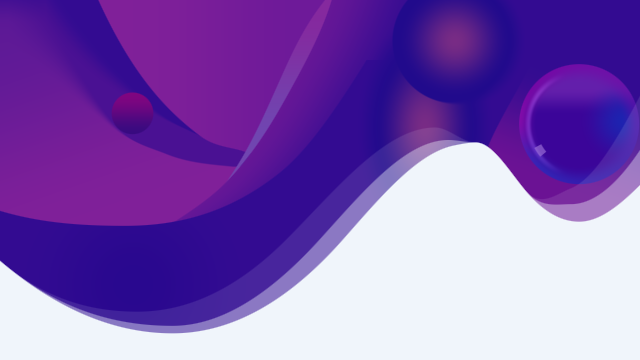
Give the GLSL for this background, as a Shadertoy shader.

```glsl
const vec3 PAPER = vec3(0.94, 0.96, 0.985);
const vec3 INDIGO = vec3(0.20, 0.045, 0.57);
const vec3 NAVY = vec3(0.13, 0.04, 0.55);
const vec3 PURPLE = vec3(0.37, 0.10, 0.59);
const vec3 MAGENTA = vec3(0.50, 0.125, 0.60);
const vec3 ROSE = vec3(0.47, 0.17, 0.52);

// Antialiased coverage of the side where d is positive
float cover(float d) {
    return clamp(0.5 + d / max(fwidth(d), 1e-4), 0.0, 1.0);
}

// Cubic between two knots, each (position, value, slope)
float hermite(float x, vec3 a, vec3 b) {
    float w = b.x - a.x;
    float t = clamp((x - a.x) / w, 0.0, 1.0);
    return mix(a.y, b.y, t * t * (3.0 - 2.0 * t))
         + w * t * (1.0 - t) * (a.z * (1.0 - t) - b.z * t);
}

float curve(float x, vec3 a, vec3 b, vec3 c, vec3 d) {
    return x < b.x ? hermite(x, a, b) : x < c.x ? hermite(x, b, c) : hermite(x, c, d);
}

// Long lower wave; all layers share the start, crest and notch
float wave(float x, vec3 trough, vec3 rise, vec3 top, vec3 hollow, vec3 end) {
    vec3 start = vec3(0.0, 1.19, -0.85);
    vec3 crest = vec3(5.71, 2.61, 0.0);
    vec3 notch = vec3(6.30, 2.04, -1.2);
    if (x < top.x) return curve(x, start, trough, rise, top);
    if (x < crest.x) return hermite(x, top, crest);
    return curve(x, crest, notch, hollow, end);
}

float glow(vec2 p, vec2 center, float radius) {
    return 1.0 - smoothstep(0.0, radius, length(p - center));
}

// Left sheets, petal and ribbon
vec3 foldedSheets(vec2 p) {
    vec3 col = mix(PURPLE, MAGENTA, smoothstep(-0.6, 1.9, 0.35 * p.x + 3.3 - p.y));
    float shade = curve(p.x, vec3(0.1, 4.32, -1.0), vec3(1.35, 2.82, -1.0),
                        vec3(2.0, 2.47, -0.4), vec3(2.8, 2.32, -0.1));
    float blur = mix(0.55, 0.012, smoothstep(0.0, 1.6, p.x));
    col = mix(col, vec3(0.29, 0.065, 0.575), smoothstep(-blur, blur, p.y - shade));
    float swoosh = curve(p.x, vec3(0.55, 4.32, -1.6), vec3(1.8, 3.02, -0.8),
                         vec3(2.4, 2.69, -0.5), vec3(2.9, 2.51, -0.3));
    blur = mix(0.3, 0.012, smoothstep(0.4, 2.2, p.x));
    col = mix(col, INDIGO, smoothstep(-blur, blur, p.y - swoosh));
    float petal = curve(p.x, vec3(1.18, 4.32, -2.2), vec3(2.4, 2.69, -0.75),
                        vec3(2.9, 2.51, -0.3), vec3(3.4, 2.4, -0.2));
    vec3 petalColor = mix(MAGENTA, vec3(0.43, 0.10, 0.60), smoothstep(1.6, 3.7, p.x));
    col = mix(col, petalColor, cover(p.y - petal));

    // Fold right of the ribbon fades into the dark body
    float left = curve(p.y, vec3(1.6, 2.0, 1.6), vec3(2.14, 2.72, 0.7),
                       vec3(3.34, 3.35, 0.45), vec3(4.32, 3.90, 0.8));
    float right = curve(p.y, vec3(1.6, 2.0, 1.6), vec3(2.14, 2.72, 0.95),
                        vec3(3.27, 3.50, 0.55), vec3(4.32, 3.98, 0.3));
    vec3 fold = mix(vec3(0.40, 0.09, 0.59), INDIGO, smoothstep(-0.1, 1.15, p.x - right));
    col = mix(col, fold, cover(p.x - right));
    vec3 ribbon = mix(vec3(0.44, 0.27, 0.69), vec3(0.52, 0.16, 0.62), smoothstep(2.7, 4.2, p.y));
    float strip = cover(p.x - left) * cover(right - p.x) * smoothstep(2.1, 2.2, p.y);
    return mix(col, ribbon, strip);
}

// Disc with a dark soft rim and a warm core
vec3 warmOrb(vec3 col, float d, float radius, float soft) {
    col = mix(col, NAVY, 1.0 - smoothstep(radius - soft, radius + soft, d));
    return mix(col, ROSE, 1.0 - smoothstep(0.0, radius * 0.9, d));
}

// Glassy sphere; q is the position in radii
vec3 bubble(vec2 q) {
    float r = length(q);
    vec3 col = mix(vec3(0.23, 0.02, 0.60), vec3(0.39, 0.12, 0.67), smoothstep(0.15, 0.6, q.y));
    col = mix(col, vec3(0.10, 0.15, 0.70), 0.9 * glow(q, vec2(0.75, 0.05), 0.75));
    vec3 rim = mix(vec3(0.20, 0.13, 0.70), vec3(0.45, 0.04, 0.65), smoothstep(-0.8, 0.1, q.y));
    col = mix(col, rim, smoothstep(0.7, 1.0, r) * (0.85 - 0.4 * q.x));
    float arc = smoothstep(0.78, 0.84, r) * (1.0 - smoothstep(0.84, 0.92, r));
    col += 0.12 * arc * smoothstep(0.2, 0.8, -q.x);
    float glint = smoothstep(0.08, 0.05, abs(r - 0.78))
                * smoothstep(0.12, 0.09, abs(atan(q.y, q.x) + 2.55));
    return mix(col, vec3(0.62, 0.45, 0.85), 0.65 * glint);
}

void mainImage(out vec4 fragColor, in vec2 fragCoord) {
    vec2 p = 4.32 * fragCoord / iResolution.y;

    // Sheets above the dark body
    float ground = curve(p.x, vec3(0.0, 1.79, -0.3), vec3(1.5, 1.61, 0.0),
                         vec3(3.36, 2.25, 0.8), vec3(4.4, 3.6, 1.6));
    vec3 body = mix(INDIGO, vec3(0.16, 0.03, 0.56), glow(p, vec2(1.6, 0.9), 1.5));
    vec3 col = mix(body, foldedSheets(p), cover(p.y - ground));

    // Right sheet and spheres
    float sheet = hermite(p.y, vec3(2.5, 5.83, 0.4), vec3(3.6, 6.4, 0.5));
    float fade = 1.0 - smoothstep(2.3, 3.7, p.y + 0.35 * (p.x - 6.0));
    col = mix(col, vec3(0.42, 0.07, 0.58), fade * cover(p.x - sheet));
    col = warmOrb(col, length((p - vec2(5.1, 2.8)) * vec2(1.0, 0.6)), 0.68, 0.16);
    float orbSoft = mix(0.012, 0.12, smoothstep(5.2, 6.2, p.x));
    col = warmOrb(col, length(p - vec2(5.46, 3.83)), 0.75, orbSoft);
    vec2 q = (p - vec2(6.95, 2.83)) / 0.72;
    col = mix(col, bubble(q), cover(1.0 - length(q)));
    vec2 s = (p - vec2(1.59, 2.96)) / 0.25;
    vec3 pearl = mix(vec3(0.22, 0.04, 0.50), vec3(0.50, 0.02, 0.50), smoothstep(-1.0, 0.9, s.y));
    col = mix(col, pearl, cover(1.0 - length(s)));

    // Translucent wave layers over the paper
    float upper = wave(p.x, vec3(1.65, 0.58, 0.0), vec3(3.43, 1.44, 1.0), vec3(5.22, 2.79, 0.0),
                       vec3(6.85, 2.06, 0.4), vec3(7.68, 3.17, 1.9));
    float middle = wave(p.x, vec3(2.07, 0.41, 0.0), vec3(3.83, 1.44, 1.1), vec3(5.38, 2.64, 0.0),
                        vec3(6.85, 1.87, 0.0), vec3(7.68, 2.52, 1.5));
    float lower = wave(p.x, vec3(2.07, 0.32, 0.0), vec3(4.11, 1.44, 1.13), vec3(5.45, 2.575, 0.2),
                       vec3(6.95, 1.66, 0.0), vec3(7.68, 2.10, 1.0));
    col = mix(col, PAPER, 0.11 * cover(upper - p.y));
    col = mix(col, PAPER, 0.40 * cover(middle - p.y));
    col = mix(col, PAPER, cover(lower - p.y));
    fragColor = vec4(col, 1.0);
}
```
